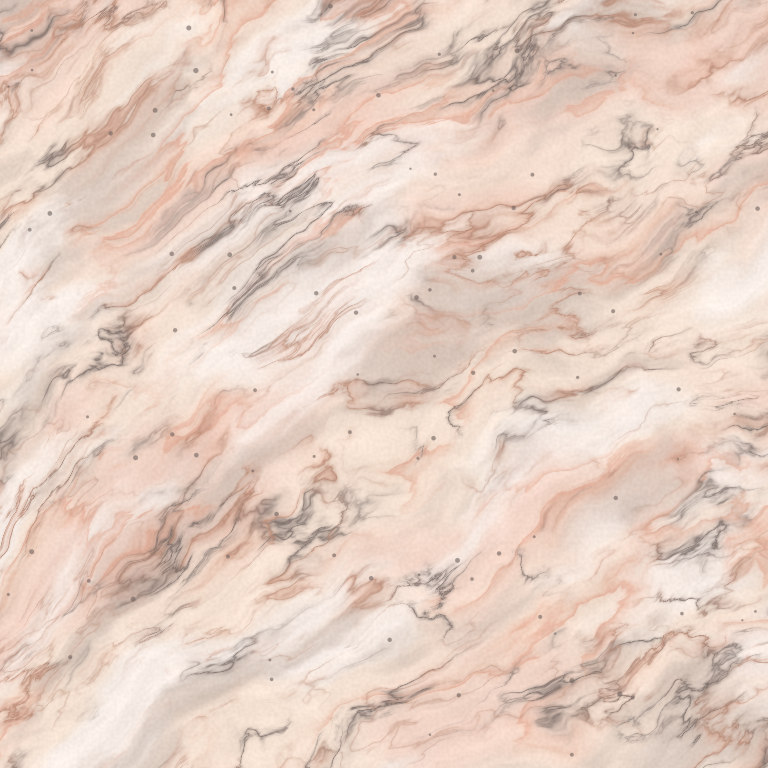
Write a WebGL 2 fragment shader that draws this texture.

```glsl
#version 300 es
precision highp float;

uniform vec2 u_resolution;
out vec4 fragColor;

const vec3 CREAM = vec3(0.965, 0.890, 0.830);
const vec3 BLUSH = vec3(0.950, 0.835, 0.780);
const vec3 MILK = vec3(0.980, 0.945, 0.922);
const vec3 ASH = vec3(0.800, 0.735, 0.695);
const vec3 SALMON = vec3(0.885, 0.660, 0.570);
const vec3 RUST = vec3(0.700, 0.520, 0.440);
const vec3 SLATE = vec3(0.430, 0.380, 0.365);

vec2 hash2(vec2 p) {
    vec3 q = fract(p.xyx * vec3(0.1031, 0.1030, 0.0973));
    q += dot(q, q.yzx + 33.33);
    return fract((q.xx + q.yz) * q.zy);
}

float cornerSlope(vec2 cell, vec2 offset) {
    float angle = 6.28318 * hash2(cell).x;
    return dot(vec2(cos(angle), sin(angle)), offset);
}

float gradientNoise(vec2 p) {
    vec2 i = floor(p), f = fract(p);
    vec2 u = f * f * f * (f * (f * 6.0 - 15.0) + 10.0);
    vec2 e = vec2(1.0, 0.0);
    float low = mix(cornerSlope(i, f), cornerSlope(i + e, f - e), u.x);
    float high = mix(cornerSlope(i + e.yx, f - e.yx), cornerSlope(i + e.xx, f - e.xx), u.x);
    return mix(low, high, u.y);
}

float fbm(vec2 p, int octaves) {
    mat2 turn = mat2(0.8, 0.6, -0.6, 0.8);
    float sum = 0.0, amplitude = 1.0;
    for (int i = 0; i < octaves; i++) {
        sum += amplitude * gradientNoise(p);
        p = turn * p * 2.03 + 17.3;
        amplitude *= 0.5;
    }
    return sum;
}

// Coordinates along and across the bedding, steeper towards the left
vec2 bedding(vec2 p) {
    float rise = 0.45 * p.x - 0.2 * exp(-3.0 * p.x);
    return vec2(0.9 * p.x + 0.4 * p.y, p.y - rise);
}

// Thin line along the zero level of a field
float crack(float field, float width) {
    return exp(-abs(field) / width);
}

// Stain with one crisp side and one fading side
float stain(float field, float reach) {
    return smoothstep(-0.03, 0.02, field) * exp(-max(field, 0.0) / reach);
}

// Sparse round pits, one candidate per cell
float pits(vec2 p, float chance, float softness) {
    vec2 cell = floor(p), seed = hash2(cell + 71.0);
    vec2 centre = 0.25 + 0.5 * hash2(cell + 13.0);
    float radius = 0.05 + 0.08 * seed.y;
    float disc = 1.0 - smoothstep(radius - softness, radius + softness, length(fract(p) - centre));
    return disc * step(seed.x, chance);
}

void main() {
    float side = min(u_resolution.x, u_resolution.y);
    vec2 uv = gl_FragCoord.xy / side;
    vec2 drift = vec2(fbm(uv * 3.0 + 11.0, 5), fbm(uv * 3.0 + 47.0, 5));
    vec2 flow = bedding(uv) + vec2(0.10, 0.075) * drift;

    // Soft clouds of the body
    float blush = smoothstep(-0.2, 0.35, fbm(flow * vec2(1.8, 4.0) + 5.0, 5));
    float milk = smoothstep(-0.1, 0.4, fbm(flow * vec2(2.5, 6.5) + 23.0, 5));
    vec3 color = mix(CREAM, BLUSH, blush);
    color = mix(color, MILK, 0.9 * milk);

    // Smoky patches broken by mottling
    float mottle = fbm(uv * 24.0 + 3.0 * drift, 4);
    float smoke = smoothstep(0.0, 0.5, fbm(flow * vec2(3.0, 8.0) + 61.0, 5) + 0.15 * mottle);
    color = mix(color, ASH, 0.65 * smoke);

    // Warm bands and salmon seams
    float warmZone = smoothstep(-0.12, 0.3, fbm(flow * vec2(2.0, 4.5) + 83.0, 3));
    float warmField = fbm(flow * vec2(3.0, 9.0) + 97.0, 6);
    color = mix(color, SALMON, warmZone * (0.5 * stain(warmField, 0.16) + 0.35 * crack(warmField, 0.05)));

    // Dark veins in three sizes, each with its own gaps
    for (int i = 0; i < 3; i++) {
        float level = float(i);
        vec2 scale = vec2(2.4, 6.5) * pow(1.65, level);
        float field = fbm(flow * scale + 131.0 + 29.0 * level, 6);
        float zone = smoothstep(-0.02, 0.38, fbm(flow * vec2(4.0, 7.0) + 211.0 + 37.0 * level, 4));
        float hue = smoothstep(-0.15, 0.2, fbm(uv * 4.0 + 17.0 * level, 3));
        vec3 ink = mix(RUST, SLATE, hue);
        color = mix(color, mix(SALMON, ASH, hue), 0.5 * zone * stain(field, 0.13));
        color = mix(color, ink, 0.75 * zone * crack(field, 0.032 + 0.008 * level));
    }

    // Faint hairlines
    float hairField = fbm(flow * vec2(7.0, 17.0) + 307.0, 4);
    float hairZone = smoothstep(0.0, 0.4, fbm(uv * 5.0 + 331.0, 3));
    color = mix(color, RUST, 0.4 * hairZone * crack(hairField, 0.04));

    // Streaks, grain and pits
    color += 0.035 * fbm(flow * vec2(9.0, 34.0) + 401.0, 4);
    color += 0.022 * mottle + 0.03 * gradientNoise(uv * 210.0);
    float pitScale = 38.0;
    color = mix(color, SLATE, 0.6 * pits(uv * pitScale, 0.06, 0.7 * pitScale / side));

    fragColor = vec4(clamp(color, 0.0, 1.0), 1.0);
}
```
